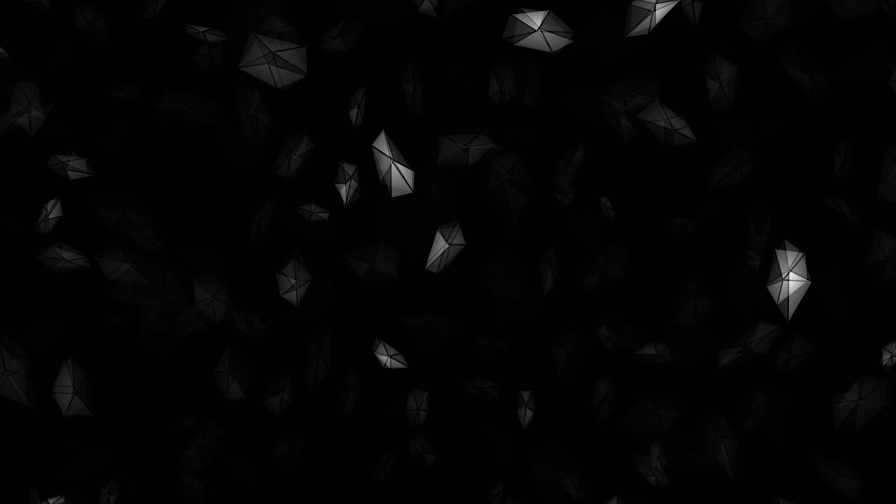
This background is drawn by a WebGL 1 fragment shader. Its source:

```glsl
precision highp float;
// Dim crystal shards scattered over near-black.
// Each grid cell holds one stretched shard made of two overlaid fans of
// translucent triangles; few shards are bright, most are barely visible.

uniform vec2 u_resolution;

const float TAU = 6.28319;
const float CORNERS = 5.0;

float hash(vec2 p) {
    return fract(sin(dot(p, vec2(127.1, 311.7))) * 43758.5453);
}

vec2 hash2(vec2 p) {
    return vec2(hash(p), hash(p + vec2(37.2, 11.9)));
}

vec2 rotate(vec2 p, float angle) {
    float c = cos(angle), s = sin(angle);
    return vec2(c * p.x + s * p.y, c * p.y - s * p.x);
}

// Signed distance to the line a-b, positive on its left side.
float leftOf(vec2 p, vec2 a, vec2 b) {
    vec2 ab = b - a, ap = p - a;
    return (ab.x * ap.y - ab.y * ap.x) / max(length(ab), 0.0001);
}

// Corner k of an irregular ring stretched to the given half size.
vec2 ringCorner(float k, vec2 halfSize, vec2 seed) {
    vec2 jitter = hash2(seed + vec2(mod(k, CORNERS) * 3.7, 5.3));
    float angle = (k + 0.5 * (jitter.x - 0.5)) * TAU / CORNERS;
    return mix(0.6, 1.0, jitter.y) * halfSize * vec2(cos(angle), sin(angle));
}

// Fan of triangles around an off-centre hub, with thin dark seams.
float facetFan(vec2 p, vec2 halfSize, vec2 seed, float softness) {
    vec2 hub = (hash2(seed + 2.6) - 0.5) * 0.4 * halfSize;
    float light = 0.0;
    for (int i = 0; i < 5; i++) {
        float k = float(i);
        vec2 a = ringCorner(k, halfSize, seed);
        vec2 b = ringCorner(k + 1.0, halfSize, seed);
        float rim = leftOf(p, a, b);
        float inside = min(rim, min(leftOf(p, hub, a), leftOf(p, b, hub)));
        float depth = clamp(rim / max(leftOf(hub, a, b), 0.001), 0.0, 1.0);
        float tone = hash(seed + vec2(k * 1.9, 8.4));
        light += smoothstep(0.0, softness, inside)
               * mix(0.15, 1.0, tone * tone) * mix(0.45, 1.0, depth);
    }
    return light;
}

// One layer of shards; glow follows an inverse law, so bright ones are rare.
float shardLayer(vec2 p, float cellSize, float glow, float peak,
                 float layer, float softness) {
    vec2 home = floor(p / cellSize);
    float light = 0.0;
    for (int y = -1; y <= 1; y++) {
        for (int x = -1; x <= 1; x++) {
            vec2 cell = home + vec2(float(x), float(y));
            vec2 seed = cell + layer * vec2(17.3, 29.1);
            vec2 centre = (cell + hash2(seed)) * cellSize;
            vec2 shape = hash2(seed + 4.7);
            float reach = cellSize * mix(0.28, 0.78, shape.x);
            vec2 halfSize = reach * vec2(1.0, mix(0.35, 0.75, shape.y));
            vec2 q = rotate(p - centre, TAU * hash(seed + 9.1));
            if (length(q) < reach) {
                float rarity = hash(seed + 13.5);
                float strength = min(peak, glow / max(rarity, 0.01));
                float fans = facetFan(q, halfSize, seed + 21.3, softness)
                           + facetFan(q, halfSize, seed + 46.8, softness);
                light += 0.6 * strength * fans;
            }
        }
    }
    return light;
}

void main() {
    vec2 p = gl_FragCoord.xy / u_resolution.y;
    float softness = max(0.003, 1.0 / u_resolution.y);

    // Large faint facets below, small sharp shards above.
    float light = 0.003;
    light += shardLayer(p, 0.21, 0.005, 0.03, 1.0, softness);
    light += shardLayer(p, 0.13, 0.042, 1.0, 2.0, softness);

    gl_FragColor = vec4(vec3(min(light, 1.0)), 1.0);
}
```
